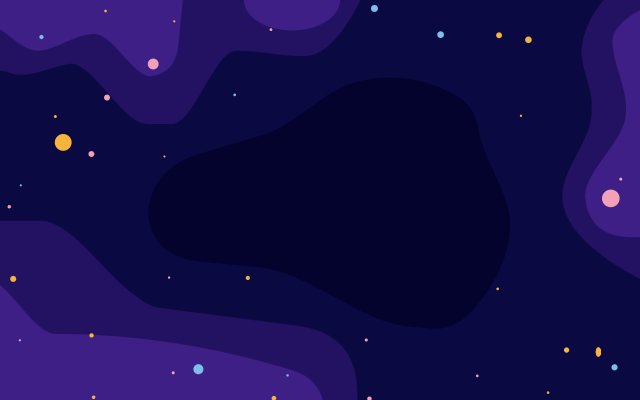
A WebGL 2 fragment shader for this background:

```glsl
#version 300 es
precision highp float;
// Flat night-sky backdrop: wavy violet clouds at the borders, a dark hollow
// in the middle, small coloured stars and a few larger planets. Each outline is
// an implicit function (negative inside) built from eased steps on a 16 x 10 canvas.

uniform vec2 u_resolution;
out vec4 fragColor;

const vec3 AMBER = vec3(0.96, 0.71, 0.24);
const vec3 PINK = vec3(0.95, 0.63, 0.72);
const vec3 BLUE = vec3(0.49, 0.75, 0.91);

// Intersection of two shapes with a corner rounded over width k
float roundMax(float a, float b, float k) {
    float h = max(1.0 - abs(a - b) / k, 0.0);
    return max(a, b) + h * h * k * 0.25;
}

// Squared excess of x over zero, a one-sided parabola
float bend(float x) {
    x = max(x, 0.0);
    return x * x;
}

float coverage(float f) {
    return clamp(0.5 - f / max(fwidth(f), 1e-5), 0.0, 1.0);
}

// In the shapes below, q.x runs rightward and q.y is depth from the top edge
float hollow(vec2 q) {
    float top = 4.05 - 0.3 * (q.x - 4.3) - 0.62 * smoothstep(6.6, 8.8, q.x)
              + 0.16 * bend(q.x - 8.8);
    float bottom = 6.5 + 0.1 * (q.x - 4.6) + 1.1 * smoothstep(6.5, 10.2, q.x);
    float right = 11.95 + 0.8 * smoothstep(3.0, 5.6, q.y) - 0.2 * bend(q.y - 5.6);
    float left = roundMax(roundMax(top - q.y, 3.69 - q.x, 1.3), q.y - bottom, 1.3);
    return roundMax(left, q.x - right, 0.6);
}

float topCloud(vec2 q) {
    float depth = 1.77 + 0.1 * smoothstep(0.0, 0.5, q.x) - 0.3 * smoothstep(0.5, 2.0, q.x)
                + 1.53 * smoothstep(1.7, 3.7, q.x) - 1.83 * smoothstep(4.3, 5.9, q.x)
                + 0.13 * smoothstep(6.0, 7.5, q.x) - 0.7 * bend(q.x - 7.6);
    return q.y - depth;
}

float topCore(vec2 q) {
    float depth = 0.525 + 0.745 * smoothstep(-0.5, 0.95, q.x) - 0.42 * smoothstep(0.9, 2.35, q.x)
                + 1.07 * smoothstep(2.35, 3.8, q.x);
    float drape = roundMax(q.y - depth, q.x - 4.57 + 0.1 * q.y, 0.8);
    float bowl = length((q - vec2(7.3, 0.0)) / vec2(1.2, 0.76)) - 1.0;
    return min(drape, bowl);
}

float rightCloud(vec2 q) {
    float edge = 14.54 + 0.3 * bend(1.35 - q.y) + 0.25 * smoothstep(1.3, 2.6, q.y)
               - 0.73 * smoothstep(2.8, 4.9, q.y) + 0.45 * bend(q.y - 4.9);
    return edge - q.x;
}

float rightCore(vec2 q) {
    float edge = 15.31 + 1.1 * bend(1.04 - q.y) + 0.34 * smoothstep(1.0, 2.7, q.y)
               - 1.03 * smoothstep(2.8, 4.95, q.y);
    return roundMax(edge - q.x, q.y - 5.93, 1.2);
}

float lowCloud(vec2 q) {
    float height = 4.48 - 2.1 * smoothstep(1.0, 4.0, q.x) - 0.13 * max(q.x - 3.4, 0.0);
    return roundMax(10.0 - q.y - height, q.x - 8.93, 1.5);
}

float lowCore(vec2 q) {
    float height = 3.05 - 1.4 * smoothstep(-0.4, 1.4, q.x) - 0.026 * bend(q.x - 1.4);
    return roundMax(10.0 - q.y - height, q.x - 8.1, 0.8);
}

vec3 hash3(vec2 cell) {
    vec3 h = fract(cell.xyx * vec3(0.1031, 0.103, 0.0973));
    h += dot(h, h.yxz + 33.33);
    return fract((h.xxy + h.yzz) * h.zyx);
}

void disc(inout vec3 color, vec2 offset, float radius, vec3 tint, float pixel) {
    color = mix(color, tint, clamp(0.5 + (radius - length(offset)) / pixel, 0.0, 1.0));
}

void main() {
    vec2 q = gl_FragCoord.xy / u_resolution * vec2(16.0, 10.0);
    q.y = 10.0 - q.y;
    float pixel = 10.0 / u_resolution.y;

    // Sky, hollow, then two layers of cloud
    vec3 color = mix(vec3(0.043, 0.034, 0.26), vec3(0.01, 0.012, 0.18), coverage(hollow(q)));
    float cloud = min(topCloud(q), min(rightCloud(q), lowCloud(q)));
    float core = min(topCore(q), min(rightCore(q), lowCore(q)));
    color = mix(color, vec3(0.135, 0.072, 0.38), coverage(cloud));
    color = mix(color, vec3(0.245, 0.12, 0.525), coverage(core));

    // One jittered star per grid cell, kept clear of the hollow
    vec2 cell = floor(q / 1.6);
    vec3 place = hash3(cell + 7.0);
    vec3 kind = hash3(cell + 41.0);
    vec2 star = (cell + 0.1 + 0.8 * place.xy) * 1.6;
    if (place.z < 0.65 && hollow(star) > 0.1) {
        vec3 tint = kind.x < 0.4 ? AMBER : kind.x < 0.7 ? BLUE : PINK;
        disc(color, q - star, 0.025 + 0.065 * kind.y * kind.y, tint, pixel);
    }

    // Planets
    disc(color, q - vec2(1.58, 3.56), 0.21, AMBER, pixel);
    disc(color, q - vec2(15.27, 4.96), 0.22, PINK, pixel);
    disc(color, q - vec2(3.83, 1.6), 0.135, PINK, pixel);
    disc(color, q - vec2(4.96, 9.23), 0.125, BLUE, pixel);
    disc(color, (q - vec2(14.96, 8.8)) * vec2(1.7, 1.0), 0.12, AMBER, pixel);

    fragColor = vec4(color, 1.0);
}
```
